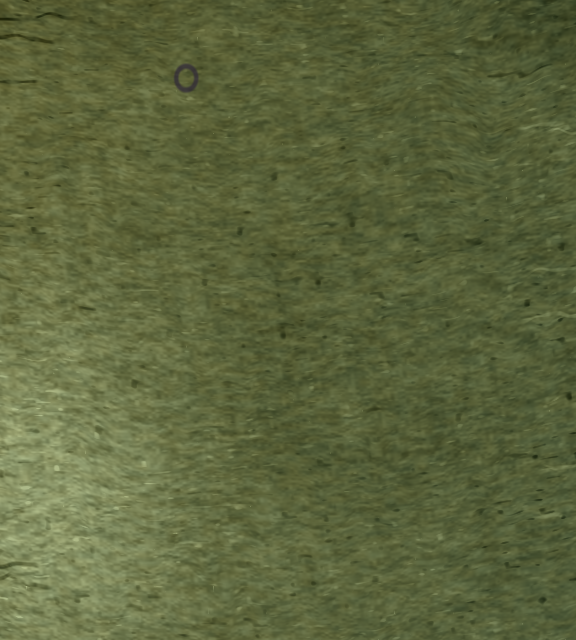
Write a Shadertoy shader that draws this texture.

```glsl
#define DARK vec3(0.255, 0.285, 0.150)
#define MID vec3(0.365, 0.395, 0.230)
#define LIGHT vec3(0.600, 0.640, 0.450)
#define RING_INK vec3(0.215, 0.195, 0.220)
#define BASE_TONE 0.19
#define GLOW_TONE 0.52
#define GRAIN 0.92
#define FLECKS 0.34
#define PITS 0.27
#define CRACKS 16

float hash(vec2 p) {
    return fract(sin(dot(p, vec2(127.1, 311.7))) * 43758.5453);
}

float noise(vec2 p) {
    vec2 i = floor(p), f = fract(p);
    f = f * f * (3.0 - 2.0 * f);
    return mix(mix(hash(i), hash(i + vec2(1, 0)), f.x),
               mix(hash(i + vec2(0, 1)), hash(i + vec2(1, 1)), f.x), f.y);
}

float fbm(vec2 p) {
    float sum = 0.0, amp = 0.5;
    for (int i = 0; i < 4; i++) {
        sum += amp * noise(p);
        p = mat2(0.8, 0.6, -0.6, 0.8) * p * 2.03 + 17.3;
        amp *= 0.5;
    }
    return sum / 0.9375;
}

// Bend the plane so that fibres fall on the left and rise on the right
vec2 fibreSpace(vec2 p) {
    float ripple = smoothstep(0.35, 0.7, p.x) * smoothstep(0.55, 0.85, p.y);
    float bend = -0.12 * p.x + 0.19 * p.x * p.x;
    float sway = (noise(p * vec2(9.0, 7.0) + 3.0) - 0.5) * mix(0.014, 0.04, ripple);
    float wobble = (noise(p * vec2(34.0, 26.0)) - 0.5) * 0.007;
    return vec2(p.x + 0.12 * p.y, p.y - bend + sway + wobble);
}

// Short strands at three sizes, centred on zero
float strands(vec2 q) {
    float coarse = noise(q * vec2(36.0, 105.0)) - 0.5;
    float medium = noise(q * vec2(72.0, 185.0) + 41.0) - 0.5;
    float fine = noise(q * vec2(170.0, 290.0) + 83.0) - 0.5;
    return 0.24 * coarse + 0.32 * medium + 0.28 * fine;
}

// Dark cracks from the left edge (negative), pale fibres near the right (positive)
float edgeMarks(vec2 p, float width) {
    float sum = 0.0;
    for (int i = 0; i < CRACKS; i++) {
        float id = float(i);
        bool left = i % 2 == 0;
        float r = hash(vec2(id, 5.0));
        float y = left ? (r < 0.65 ? 0.99 - 0.16 * hash(vec2(id, 9.0)) : 0.02 + 0.1 * r)
                       : 0.08 + 0.75 * r;
        float x = left ? p.x : width - p.x;
        float slope = left ? -0.03 : -0.12;
        float reach = 0.06 + 0.1 * hash(vec2(id, 2.0));
        float wave = (noise(vec2(p.x * 38.0, id * 7.0)) - 0.5) * 0.014;
        float thick = 0.0035 * noise(vec2(p.x * 55.0, id * 3.0 + 1.0)) + 0.0006;
        float line = 1.0 - smoothstep(thick * 0.4, thick + 0.0018, abs(p.y - y - slope * x - wave));
        line *= 1.0 - smoothstep(reach * 0.5, reach, x);
        line *= smoothstep(0.2, 0.6, noise(vec2(p.x * 45.0, id * 11.0)));
        sum += line * (left ? -0.5 : 0.28);
    }
    return sum;
}

vec3 oliveRamp(float t) {
    vec3 col = mix(DARK, MID, t / 0.32);
    return t < 0.32 ? max(col, vec3(0.07, 0.075, 0.035)) : mix(MID, LIGHT, (t - 0.32) / 0.68);
}

void mainImage(out vec4 fragColor, in vec2 fragCoord) {
    vec2 p = fragCoord / iResolution.y;
    float width = iResolution.x / iResolution.y;
    vec2 q = fibreSpace(p);

    // Broad light: bright at the lower left, dim towards the right and top
    vec2 g = (p - vec2(0.03, 0.23)) / vec2(0.24, 0.31);
    float glow = exp(-dot(g, g));
    float tone = BASE_TONE + GLOW_TONE * glow;
    tone += 0.12 * (1.0 - p.x / width) + 0.07 * (1.0 - smoothstep(0.0, 0.45, p.y));
    tone -= 0.07 * smoothstep(0.85, 1.0, p.y);
    tone -= 0.13 * (1.0 - smoothstep(0.0, 0.13, length(p - vec2(width - 0.03, 1.0))));
    tone += 0.2 * (fbm(p * vec2(9.0, 14.0)) - 0.5);

    // Fibre grain, with scattered pale flecks and dark pits
    float contrast = 0.85 + 0.55 * glow;
    tone += GRAIN * contrast * strands(q);
    float patches = smoothstep(0.3, 0.7, noise(p * 13.0 + 60.0));
    float fleck = smoothstep(0.8, 0.98, noise(q * vec2(58.0, 165.0) + 120.0));
    float pit = smoothstep(0.8, 0.98, noise(q * vec2(62.0, 125.0) + 210.0));
    float rough = 0.5 + 0.5 * smoothstep(0.25, 0.5, abs(p.x / width - 0.5));
    tone += FLECKS * fleck * (0.4 + 0.6 * patches) * contrast;
    tone -= PITS * pit * (1.2 - 0.6 * patches) * (0.5 + rough);
    float spark = smoothstep(0.965, 1.0, noise(p * 120.0 + 300.0));
    tone += 0.4 * spark * patches + edgeMarks(p, width);

    // Warm at the upper left, cool at the right, with a faint mottle
    vec3 col = oliveRamp(clamp(tone, -0.6, 1.25));
    float warmth = 0.6 - 1.3 * p.x / width + 0.5 * (p.y - 0.5) - 0.6 * glow;
    warmth += 1.5 * (noise(q * vec2(55.0, 95.0) + 400.0) - 0.5);
    col += vec3(0.014, 0.0, -0.014) * warmth;

    // Soft ring stain near the top
    vec2 r = p - vec2(0.291, 0.878);
    float band = abs(length(r * vec2(1.18, 1.0)) - 0.0185);
    float ring = 1.0 - smoothstep(0.0015, 0.0065, band);
    col = mix(col, RING_INK + 0.08 * strands(q), 0.85 * ring);

    fragColor = vec4(clamp(col, 0.0, 1.0), 1.0);
}
```
